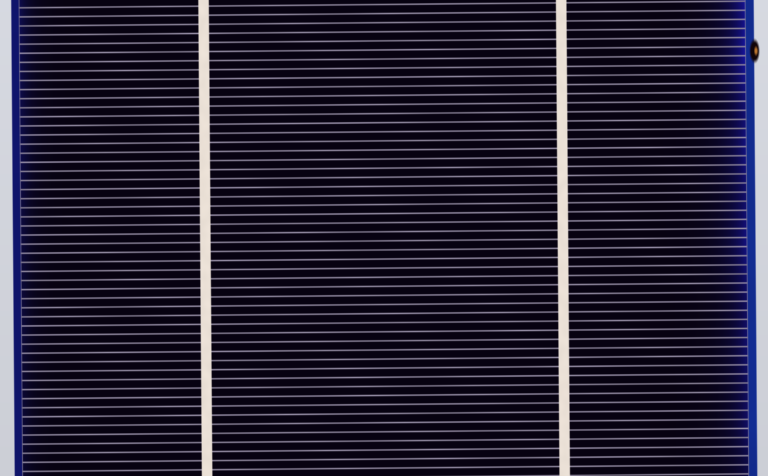
A Shadertoy shader for this texture:

```glsl
// A dark silicon solar cell: thin silver fingers ruled across it at a slight
// tilt, two pale busbars on top and a blue sheen along the side edges.
// Built from antialiased bands; gradient noise varies the silver and the glow.

// Lengths are in canvas heights; x runs from 0 to ASPECT.
const float ASPECT = 1.613;
const float FINGER_PITCH = 0.0191;
const float FINGER_PHASE = 0.3532;       // depth of one finger at mid width
const float FINGER_HALF = 0.0015;
const float FINGER_SLOPE = 0.0092;
const float SIDE_SLOPE = 0.0075;         // sideways drift from top to bottom
const float BUSBAR_FIRST = 0.4275;
const float BUSBAR_STEP = 0.7511;
const float BUSBAR_HALF = 0.0111;
const vec2 CELL_SPAN = vec2(0.0235, 1.583);
const vec2 FINGER_SPAN = vec2(0.0400, 1.565);
const vec2 CHIP_POS = vec2(1.584, 0.107);
const vec2 CHIP_RADII = vec2(0.011, 0.026);

const vec3 SILICON = vec3(0.028, 0.008, 0.065);
const vec3 LEFT_SHEEN = vec3(0.035, 0.055, 0.34);
const vec3 RIGHT_SHEEN = vec3(0.06, 0.07, 0.56);
const vec3 LEFT_RIM = vec3(0.06, 0.08, 0.42);
const vec3 RIGHT_RIM = vec3(0.07, 0.17, 0.56);
const vec3 SILVER = vec3(0.56, 0.53, 0.62);
const vec3 BUSBAR = vec3(0.92, 0.88, 0.84);
const vec3 BACKDROP = vec3(0.82, 0.83, 0.86);
const vec3 CHIP_DARK = vec3(0.07, 0.02, 0.03);
const vec3 CHIP_GLOW = vec3(0.72, 0.45, 0.18);

vec2 hashGradient(vec2 cell) {
    vec2 h = vec2(dot(cell, vec2(127.1, 311.7)), dot(cell, vec2(269.5, 183.3)));
    return 2.0 * fract(sin(h) * 43758.5) - 1.0;
}

float gradientNoise(vec2 p) {
    vec2 i = floor(p), f = fract(p);
    vec2 w = f * f * f * (f * (f * 6.0 - 15.0) + 10.0);
    vec2 e = vec2(1.0, 0.0);
    float low = mix(dot(hashGradient(i), f),
                    dot(hashGradient(i + e), f - e), w.x);
    float high = mix(dot(hashGradient(i + e.yx), f - e.yx),
                     dot(hashGradient(i + e.xx), f - e.xx), w.x);
    return mix(low, high, w.y);
}

// Soft coverage of the inside of a signed distance
float cover(float dist, float soft) {
    return 1.0 - smoothstep(-soft, soft, dist);
}

// Signed distance to the vertical strip between span.x and span.y
float strip(float x, vec2 span) {
    return max(span.x - x, x - span.y);
}

void mainImage(out vec4 fragColor, in vec2 fragCoord) {
    vec2 p = fragCoord / iResolution.xy * vec2(ASPECT, 1.0);
    float px = 1.0 / iResolution.y;
    float depth = 1.0 - p.y;
    float x = p.x - SIDE_SLOPE * depth;

    // Silicon with a blue sheen, strongest on the upper right
    float cloud = 1.0 + 0.5 * gradientNoise(p * vec2(4.0, 7.0));
    float leftGlow = exp(-max(x - FINGER_SPAN.x, 0.0) / 0.022);
    float rightGlow = exp(-max(FINGER_SPAN.y - x, 0.0) / 0.035);
    vec3 cell = SILICON + LEFT_SHEEN * leftGlow * cloud * mix(0.45, 0.75, p.y);
    cell += RIGHT_SHEEN * rightGlow * cloud * mix(0.45, 0.95, p.y);

    // Bare blue rims outside the printed area
    float printed = cover(strip(x, FINGER_SPAN), px);
    vec3 rim = x < 0.5 * ASPECT ? LEFT_RIM : RIGHT_RIM;
    vec3 color = mix(rim * (0.85 + 0.15 * cloud), cell, printed);

    // Fingers, each a little brighter or duller than the next
    float row = (depth + FINGER_SLOPE * (p.x - 0.5 * ASPECT) - FINGER_PHASE)
              / FINGER_PITCH;
    float fingerDist = abs(fract(row + 0.5) - 0.5) * FINGER_PITCH - FINGER_HALF;
    float wear = 1.0 + 0.22 * gradientNoise(vec2(p.x * 6.0, floor(row + 0.5) * 0.73));
    float finger = cover(fingerDist, px) * printed;
    color = mix(color, SILVER * wear, finger);

    // Thin silver line closing the finger ends
    float frame = cover(abs(strip(x, FINGER_SPAN)) - 0.0008, px);
    color = mix(color, SILVER, 0.7 * frame);

    // Busbars
    float nearest = clamp(floor((x - BUSBAR_FIRST) / BUSBAR_STEP + 0.5), 0.0, 1.0);
    float barDist = abs(x - BUSBAR_FIRST - nearest * BUSBAR_STEP) - BUSBAR_HALF;
    float grain = 1.0 + 0.03 * gradientNoise(p * vec2(60.0, 40.0));
    color = mix(color, BUSBAR * grain, cover(barDist, px));

    // Backdrop beyond the cell
    float shade = 1.0 + 0.05 * (p.y - 0.5);
    color = mix(BACKDROP * shade, color, cover(strip(x, CELL_SPAN), px));

    // Chipped spot on the right edge with a warm core
    float chip = length((vec2(x, depth) - CHIP_POS) / CHIP_RADII);
    color = mix(color, CHIP_DARK, 1.0 - smoothstep(0.6, 1.1, chip));
    float core = length((vec2(x, depth) - CHIP_POS - vec2(0.003, 0.0)) / CHIP_RADII);
    color = mix(color, CHIP_GLOW, 1.0 - smoothstep(0.1, 0.5, core));

    fragColor = vec4(clamp(color, 0.0, 1.0), 1.0);
}
```
